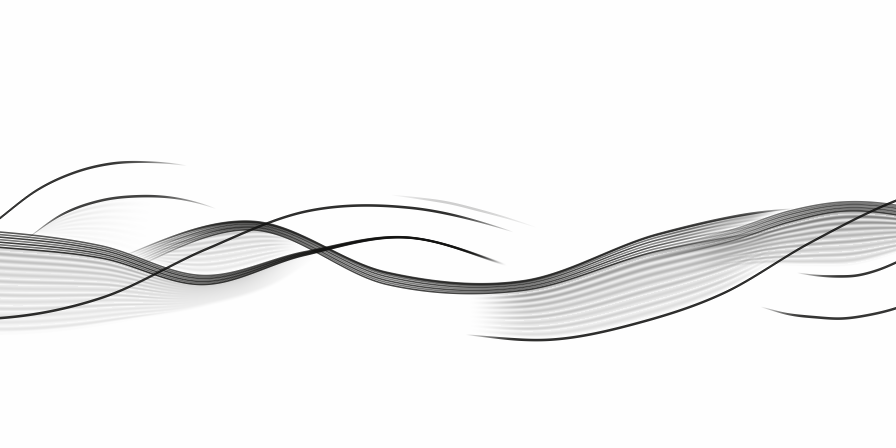
A WebGL 1 fragment shader for this background:

```glsl
precision highp float;
// Flowing ribbons of fine ink threads with translucent veils on white paper.

uniform vec2 u_resolution;

// Heights of eight evenly spaced knots; the middle six cover the span.
struct Strand { vec2 span; vec4 a; vec4 b; };

const vec3 PAPER = vec3(0.997);
const vec3 INK = vec3(0.07, 0.07, 0.065);
const float LINE = 0.0029;      // half width of single strokes
const float THREAD = 0.0018;    // half width of ribbon threads
const float EDGE = 0.001;       // fade length at the canvas border
const int RIBBON_THREADS = 7;

// Ribbon borders
const Strand MAIN_TOP = Strand(vec2(0.26, 1.771), vec4(0.258, 0.422, 0.505, 0.391), vec4(0.372, 0.477, 0.534, 0.518));
const Strand MAIN_LOW = Strand(vec2(0.26, 1.771), vec4(0.24, 0.385, 0.487, 0.365), vec4(0.352, 0.44, 0.49, 0.5));
const Strand LEFT_TOP = Strand(vec2(0.0, 1.133), vec4(0.49, 0.482, 0.451, 0.385), vec4(0.438, 0.471, 0.409, 0.323));
const Strand LEFT_LOW = Strand(vec2(0.0, 1.133), vec4(0.464, 0.448, 0.424, 0.365), vec4(0.43, 0.469, 0.406, 0.323));
const Strand RIGHT_TOP = Strand(vec2(1.406, 2.0), vec4(0.393, 0.43, 0.458, 0.49), vec4(0.529, 0.549, 0.542, 0.51));
const Strand RIGHT_LOW = Strand(vec2(1.406, 2.0), vec4(0.375, 0.406, 0.435, 0.466), vec4(0.505, 0.529, 0.521, 0.49));
// Single strokes
const Strand RISING = Strand(vec2(0.0, 1.146), vec4(0.302, 0.29, 0.336, 0.443), vec4(0.529, 0.536, 0.482, 0.388));
const Strand HIGH_ARC = Strand(vec2(0.0, 0.417), vec4(0.445, 0.513, 0.576, 0.615), vec4(0.635, 0.638, 0.63, 0.609));
const Strand LOW_ARC = Strand(vec2(0.052, 0.482), vec4(0.396, 0.461, 0.521, 0.552), vec4(0.562, 0.557, 0.534, 0.492));
const Strand GHOST = Strand(vec2(0.872, 1.198), vec4(0.573, 0.565, 0.557, 0.547), vec4(0.531, 0.513, 0.492, 0.469));
const Strand SWEEP = Strand(vec2(1.04, 2.0), vec4(0.279, 0.253, 0.242, 0.279), vec4(0.346, 0.458, 0.552, 0.609));
const Strand UPPER_HOOK = Strand(vec2(1.779, 2.0), vec4(0.398, 0.391, 0.385, 0.383), vec4(0.385, 0.396, 0.414, 0.437));
const Strand LOWER_HOOK = Strand(vec2(1.698, 2.0), vec4(0.331, 0.315, 0.299, 0.292), vec4(0.289, 0.297, 0.312, 0.336));
// Lower borders of veils
const Strand LEFT_HEM = Strand(vec2(0.0, 0.755), vec4(0.258, 0.25, 0.26, 0.284), vec4(0.312, 0.357, 0.448, 0.505));
const Strand RIGHT_HEM = Strand(vec2(1.51, 2.0), vec4(0.362, 0.375, 0.396, 0.406), vec4(0.404, 0.406, 0.432, 0.466));

float hash(float n) {
  n = fract(n * 0.1031);
  n *= n + 33.33;
  return fract(n * (n + n));
}

// Catmull-Rom weights for four knots at signed distances d
vec4 knotWeights(vec4 d) {
  d = min(abs(d), 2.0);
  vec4 near = (1.5 * d - 2.5) * d * d + 1.0;
  vec4 far = ((-0.5 * d + 2.5) * d - 4.0) * d + 2.0;
  return mix(near, far, step(1.0, d));
}

float height(Strand s, float x) {
  float t = 1.0 + 5.0 * (x - s.span.x) / (s.span.y - s.span.x);
  vec4 d = t - vec4(0.0, 1.0, 2.0, 3.0);
  return dot(knotWeights(d), s.a) + dot(knotWeights(d - 4.0), s.b);
}

// Fades in and out over the lengths in fade
float taper(float x, vec2 span, vec2 fade) {
  return smoothstep(span.x, span.x + fade.x, x) * (1.0 - smoothstep(span.y - fade.y, span.y, x));
}

// Box-filtered coverage of a line with half width w at distance d
float coverage(float d, float w) {
  float px = 1.0 / u_resolution.y;
  return clamp((min(d + 0.5 * px, w) - max(d - 0.5 * px, -w)) / px, 0.0, 1.0);
}

// Each part returns the share of light it lets through.
float stroke(vec2 p, Strand s, vec2 fade, float ink) {
  float t = taper(p.x, s.span, fade);
  return 1.0 - ink * sqrt(t) * coverage(p.y - height(s, p.x), LINE * mix(0.4, 1.0, t));
}

float ribbon(vec2 p, Strand top, Strand low, vec2 fade, float ink) {
  float upper = height(top, p.x), lower = height(low, p.x);
  float t = ink * taper(p.x, top.span, fade), light = 1.0;
  for (int i = 0; i < RIBBON_THREADS; i++) {
    float k = float(i);
    float y = mix(upper, lower, k / float(RIBBON_THREADS - 1));
    light *= 1.0 - t * mix(0.65, 1.0, hash(k + 3.0)) * coverage(p.y - y, THREAD);
  }
  return light;
}

float veil(vec2 p, Strand top, Strand low, vec2 span, vec2 fade, float threads, float ink) {
  float upper = height(top, p.x), lower = height(low, p.x);
  float depth = max(upper - lower, 0.001);
  float v = clamp((upper - p.y) / depth, 0.0, 1.0);
  float inside = clamp((upper - p.y) * u_resolution.y + 0.5, 0.0, 1.0) * smoothstep(0.0, 0.012, p.y - lower);
  float resolved = smoothstep(2.0, 4.0, depth / threads * u_resolution.y);
  float wave = cos(6.2832 * threads * v) * mix(0.3, 0.8, hash(floor(v * threads + 0.5)));
  return 1.0 - ink * taper(p.x, span, fade) * inside * mix(1.0, 0.25, sqrt(v)) * (1.0 + wave * resolved);
}

void main() {
  vec2 p = gl_FragCoord.xy / u_resolution.y;
  // Veils
  float light = veil(p, LEFT_LOW, LEFT_HEM, vec2(0.0, 0.73), vec2(EDGE, 0.2), 13.0, 0.22);
  light *= veil(p, MAIN_TOP, LEFT_TOP, vec2(0.26, 0.69), vec2(0.12, 0.1), 9.0, 0.22);
  light *= veil(p, LOW_ARC, LEFT_TOP, vec2(0.052, 0.36), vec2(0.05, 0.25), 8.0, 0.09);
  light *= veil(p, MAIN_LOW, SWEEP, vec2(1.04, 1.77), vec2(0.15, 0.18), 9.0, 0.32);
  light *= veil(p, RIGHT_LOW, RIGHT_HEM, vec2(1.51, 2.0), vec2(0.22, EDGE), 9.0, 0.42);
  light *= veil(p, MAIN_TOP, RIGHT_TOP, vec2(1.42, 1.77), vec2(0.12, 0.1), 5.0, 0.4);
  // Ribbons
  light *= ribbon(p, LEFT_TOP, LEFT_LOW, vec2(EDGE, 0.14), 0.85);
  light *= ribbon(p, MAIN_TOP, MAIN_LOW, vec2(0.25, 0.4), 0.8);
  light *= ribbon(p, RIGHT_TOP, RIGHT_LOW, vec2(0.4, EDGE), 0.75);
  // Strokes
  light *= stroke(p, MAIN_TOP, vec2(0.3, 0.12), 0.7);
  light *= stroke(p, RISING, vec2(EDGE, 0.16), 0.88);
  light *= stroke(p, HIGH_ARC, vec2(EDGE, 0.18), 0.85);
  light *= stroke(p, LOW_ARC, vec2(0.12, 0.16), 0.8);
  light *= stroke(p, GHOST, vec2(0.12, 0.15), 0.2);
  light *= stroke(p, SWEEP, vec2(0.12, EDGE), 0.88);
  light *= stroke(p, UPPER_HOOK, vec2(0.1, EDGE), 0.85);
  light *= stroke(p, LOWER_HOOK, vec2(0.1, EDGE), 0.85);
  gl_FragColor = vec4(mix(INK, PAPER, light), 1.0);
}
```
